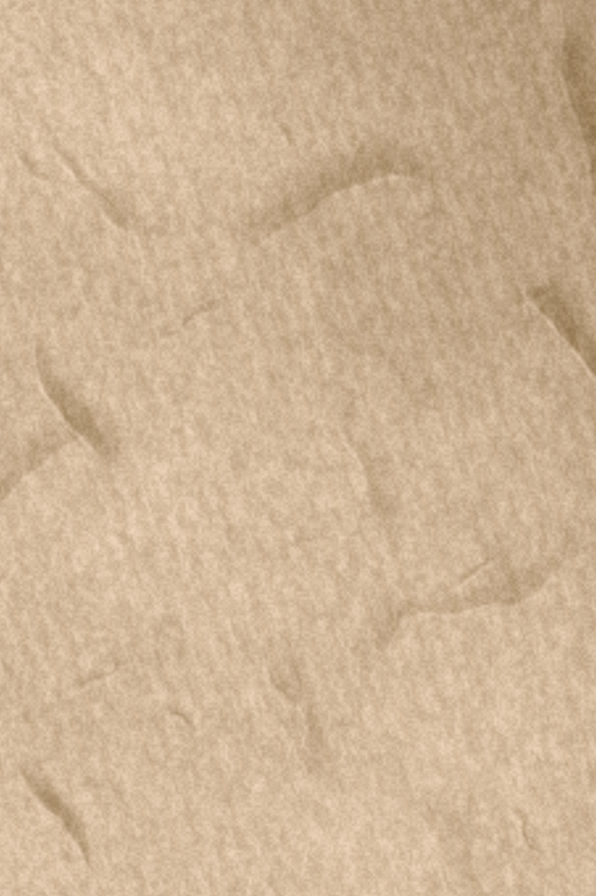
Write a WebGL 2 fragment shader that draws this texture.

```glsl
#version 300 es
precision highp float;
// Creased brown wrapping paper with slanted ribs and fibrous grain.
uniform vec2 u_resolution;
out vec4 fragColor;

const vec3 SHADE = vec3(0.645, 0.542, 0.412);
const vec3 LIGHT = vec3(0.852, 0.752, 0.640);
const float RIB_PERIOD = 0.0235;
const float RIB_TILT = 0.30;

float hash(vec2 p) {
  vec3 q = fract(vec3(p.xyx) * 0.1031);
  q += dot(q, q.yzx + 33.33);
  return fract((q.x + q.y) * q.z);
}

float noise(vec2 p) {
  vec2 cell = floor(p), f = fract(p);
  f = f * f * (3.0 - 2.0 * f);
  float low = mix(hash(cell), hash(cell + vec2(1, 0)), f.x);
  float high = mix(hash(cell + vec2(0, 1)), hash(cell + vec2(1, 1)), f.x);
  return mix(low, high, f.y);
}

float fbm(vec2 p) {
  float sum = 0.0, gain = 0.5;
  for (int i = 0; i < 4; i++) {
    sum += gain * (noise(p) - 0.5);
    p = p * 2.03 + 17.3;
    gain *= 0.5;
  }
  return sum;
}

vec2 rotate(vec2 p, float angle) {
  float c = cos(angle), s = sin(angle);
  return vec2(c * p.x + s * p.y, c * p.y - s * p.x);
}

// One fold: a crisp edge, a shadow fading to one side, a pale ridge on the other.
float crease(vec2 p, float angle, float len, float width, float seed) {
  vec2 q = rotate(p, angle);
  float along = q.x / len;
  float bend = 0.7 * width * (noise(vec2(along * 2.5, seed)) - 0.5)
             + 0.012 * fbm(p * 22.0 + seed);
  float across = q.y + bend;
  float taper = 1.0 - smoothstep(0.35, 1.0, abs(along));
  float reach = width * (0.3 + 1.1 * noise(vec2(along * 3.0 + 9.0, seed)));
  float shadow = smoothstep(-0.002, 0.004, across)
               * (1.0 - smoothstep(0.25 * reach, reach, across));
  float ridge = exp(-pow((across + 0.003) / 0.0022, 2.0));
  float broken = smoothstep(0.3, 0.75, noise(vec2(along * 6.0, seed + 4.0)));
  return taper * (0.35 * ridge * broken - shadow);
}

// Folds scattered one per jittered grid cell, in two crossing directions.
float creases(vec2 p, vec2 grid, float len, float width, float seed) {
  float sum = 0.0;
  vec2 extent = vec2(u_resolution.x / u_resolution.y, 1.0);
  for (float row = 0.0; row < grid.y; row++) {
    for (float col = 0.0; col < grid.x; col++) {
      vec2 id = vec2(col, row) + seed;
      vec2 jitter = vec2(hash(id + 3.1), hash(id + 7.7));
      vec2 center = (vec2(col, row) + jitter) / grid * extent;
      float pick = hash(id + 12.4);
      float angle = (pick < 0.58 ? -1.0 : 0.55) + 0.6 * (hash(id + 21.9) - 0.5);
      float size = mix(0.6, 1.3, hash(id + 31.3));
      float strength = mix(0.15, 0.65, hash(id + 43.7));
      sum += strength * crease(p - center, angle, len * size, width * size, id.x + 13.0 * id.y);
    }
  }
  return sum;
}

// Broken ribs running down and to the right.
float ribs(vec2 p) {
  vec2 q = rotate(p, RIB_TILT);
  q.x += 0.004 * (noise(q * vec2(12.0, 7.0)) - 0.5);
  float wave = sin(6.28318 * q.x / RIB_PERIOD);
  float patches = mix(0.25, 1.0, noise(q * vec2(45.0, 28.0) + 5.0));
  return wave * patches;
}

float grain(vec2 p) {
  vec2 q = rotate(p, RIB_TILT);
  float fine = noise(p * 340.0) - 0.5;
  float fibre = noise(q * vec2(210.0, 130.0) + 40.0) - 0.5;
  float mottle = noise(q * vec2(85.0, 55.0) + 80.0) - 0.5;
  return 0.34 * fine + 0.34 * fibre + 0.24 * mottle;
}

void main() {
  vec2 uv = gl_FragCoord.xy / u_resolution;
  vec2 p = gl_FragCoord.xy / u_resolution.y;

  // Broad light, falling off toward the upper right.
  float falloff = smoothstep(0.55, 1.25, 0.6 * (uv.x + uv.y));
  float tone = 0.89 - 0.62 * falloff + 0.45 * fbm(p * 4.5 + 2.0);

  // Large folds and small wrinkles.
  float folds = creases(p, vec2(3.0, 4.0), 0.14, 0.048, 5.0);
  folds += 0.7 * creases(p, vec2(4.0, 5.0), 0.035, 0.012, 61.0);
  folds = clamp(folds, -0.65, 0.3);

  // Paper surface.
  float rib = ribs(p);
  tone += folds + 0.085 * rib + grain(p);
  vec3 color = mix(SHADE, LIGHT, tone);

  // Warmer hue in the ribs and folds.
  color += vec3(0.004, 0.0, -0.010) * (max(-rib, 0.0) - folds);
  fragColor = vec4(clamp(color, 0.0, 1.0), 1.0);
}
```
